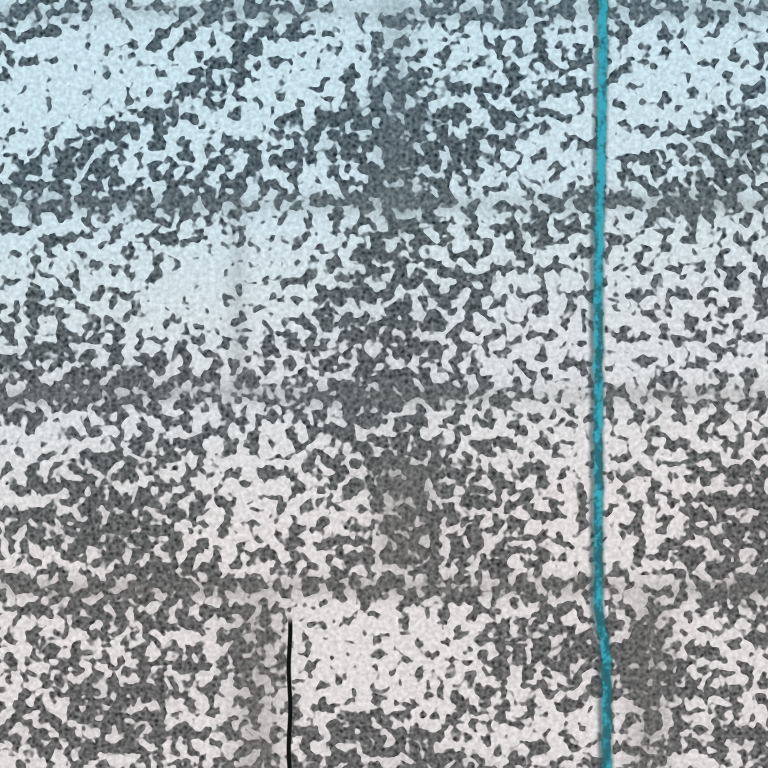
Write a three.js fragment shader that draws this texture.

```glsl
// Weathered grey panels with pale flaking speckle, smudged seams and a teal strip.
varying vec2 vUv;

#define FLAKE_SCALE 56.0
#define FLAKE_EDGE 0.12
#define COVERAGE 0.03
#define STREAK_AMOUNT 0.62
#define GRAIN_AMOUNT 0.17
#define PANEL_HEIGHT 0.25
#define SEAM_OFFSET 0.235
#define STRIP_HALF_WIDTH 0.0062
#define PALE_COOL vec3(0.80, 0.90, 0.94)
#define PALE_WARM vec3(0.90, 0.88, 0.88)
#define DARK_COOL vec3(0.31, 0.37, 0.40)
#define DARK_WARM vec3(0.38, 0.38, 0.38)

vec2 hash2(vec2 p) {
  vec3 q = fract(p.xyx * vec3(0.1031, 0.1030, 0.0973));
  q += dot(q, q.yzx + 33.33);
  return fract((q.xx + q.yz) * q.zy);
}

float cornerSlope(vec2 cell, vec2 corner, vec2 f) {
  float angle = 6.2832 * hash2(cell + corner).x;
  return dot(vec2(cos(angle), sin(angle)), f - corner);
}

// Signed gradient noise, centred on zero
float gradientNoise(vec2 p) {
  vec2 i = floor(p), f = fract(p);
  vec2 u = f * f * f * (f * (f * 6.0 - 15.0) + 10.0);
  float low = mix(cornerSlope(i, vec2(0.0), f), cornerSlope(i, vec2(1.0, 0.0), f), u.x);
  float high = mix(cornerSlope(i, vec2(0.0, 1.0), f), cornerSlope(i, vec2(1.0), f), u.x);
  return mix(low, high, u.y);
}

// Distance to the nearest scattered point
float cellularNoise(vec2 p) {
  vec2 i = floor(p), f = fract(p);
  float nearest = 2.0;
  for (int y = -1; y <= 1; y++) {
    for (int x = -1; x <= 1; x++) {
      vec2 cell = vec2(float(x), float(y));
      nearest = min(nearest, length(cell + hash2(i + cell) - f));
    }
  }
  return nearest;
}

// Soft vertical smudge between two heights
float smudge(vec2 p, float x, float halfWidth, float bottom, float top) {
  float across = (p.x - x) / halfWidth;
  float along = smoothstep(bottom, bottom + 0.04, p.y) * (1.0 - smoothstep(top - 0.04, top, p.y));
  return exp(-across * across) * along;
}

// Broad wiped streaks: rising in the upper panels, level in the lower ones
float streaks(vec2 p) {
  float slope = mix(-0.12, 0.5, smoothstep(0.1, 0.8, p.y));
  vec2 s = vec2(p.x, p.y - slope * p.x);
  return gradientNoise(s * vec2(2.6, 8.0) + 7.3) + 0.5 * gradientNoise(s * vec2(6.0, 21.0) + 31.7);
}

float seamBands(vec2 p) {
  float y = p.y - SEAM_OFFSET + 0.006 * gradientNoise(p * vec2(7.0, 3.0) + 50.0);
  float offset = (fract(y / PANEL_HEIGHT + 0.5) - 0.5) * PANEL_HEIGHT / 0.014;
  return exp(-offset * offset) * (0.65 + 0.5 * gradientNoise(p * vec2(5.0, 4.0) + 12.0));
}

void main() {
  vec2 p = vUv;
  float coolness = smoothstep(0.25, 0.95, p.y - 0.12 * (p.x - 0.5));

  // Areas where the pale coat is worn or smeared
  float worn = seamBands(p);
  worn += 0.6 * smudge(p, 0.31, 0.012, 0.47, 0.75);
  worn += 0.7 * smudge(p, 0.515, 0.025, 0.68, 1.05);
  worn += 0.9 * smudge(p, 0.525, 0.038, 0.24, 0.42);
  worn += 0.8 * smudge(p, 0.335, 0.035, -0.05, 0.24);
  worn += 0.8 * smudge(p, 0.845, 0.03, -0.05, 0.24);
  worn = clamp(worn, 0.0, 1.0);

  // Ragged flakes
  vec2 q = p * FLAKE_SCALE;
  q += 0.35 * vec2(gradientNoise(q * 0.8 + 9.0), gradientNoise(q * 0.8 + 71.0));
  float flake = gradientNoise(q) + 0.55 * gradientNoise(q * 2.1 + 23.0);
  float bias = COVERAGE + STREAK_AMOUNT * streaks(p) - 0.24 * worn;
  bias += 0.16 * (p.y - 0.5) * (1.0 - p.x) - 0.08 * (p.x - 0.5);
  float coat = smoothstep(-FLAKE_EDGE, FLAKE_EDGE, flake + bias);

  // Pitted dark ground and lightly mottled coat
  float grain = gradientNoise(p * 150.0) + 0.7 * gradientNoise(p * 235.0 + 5.0);
  float pits = 1.0 - smoothstep(0.08, 0.4, cellularNoise(p * 105.0));
  vec3 ground = mix(DARK_WARM, DARK_COOL, coolness) + 0.03 + GRAIN_AMOUNT * grain - 0.12 * pits;
  vec3 pale = mix(PALE_WARM, PALE_COOL, coolness);
  pale *= 0.98 + 0.12 * grain + 0.25 * min(bias, 0.0);
  vec3 color = mix(ground, pale, coat);
  vec3 smear = mix(vec3(0.47, 0.46, 0.45), vec3(0.49, 0.56, 0.59), coolness);
  color = mix(color, smear + 0.1 * grain, 0.42 * worn);

  // Short open joint
  float jointEdge = abs(p.x - 0.377 + 0.001 * sin(p.y * 60.0));
  float joint = (1.0 - smoothstep(0.0015, 0.0038, jointEdge)) * (1.0 - smoothstep(0.185, 0.2, p.y));
  color = mix(color, vec3(0.07, 0.08, 0.08), joint);

  // Kinked teal strip with dark, chipped borders
  float stripX = 0.779 + 0.006 * smoothstep(0.6, 0.95, p.y) + 0.011 * (1.0 - smoothstep(0.13, 0.22, p.y));
  float side = p.x - stripX + 0.003 * gradientNoise(vec2(p.y * 45.0, 3.0));
  float border = 1.0 - smoothstep(0.006, 0.013, abs(side + 0.002));
  float strip = 1.0 - smoothstep(STRIP_HALF_WIDTH - 0.002, STRIP_HALF_WIDTH + 0.001, abs(side));
  float wear = gradientNoise(p * vec2(90.0, 38.0) + 17.0) + 0.5 * grain;
  vec3 teal = mix(vec3(0.16, 0.42, 0.46), vec3(0.20, 0.68, 0.76), smoothstep(-0.35, 0.4, wear + 0.4 * (p.y - 0.5)));
  color = mix(color, vec3(0.24, 0.30, 0.31), 0.6 * border);
  color = mix(color, teal, 0.92 * strip);

  gl_FragColor = vec4(clamp(color, 0.0, 1.0), 1.0);
}
```
